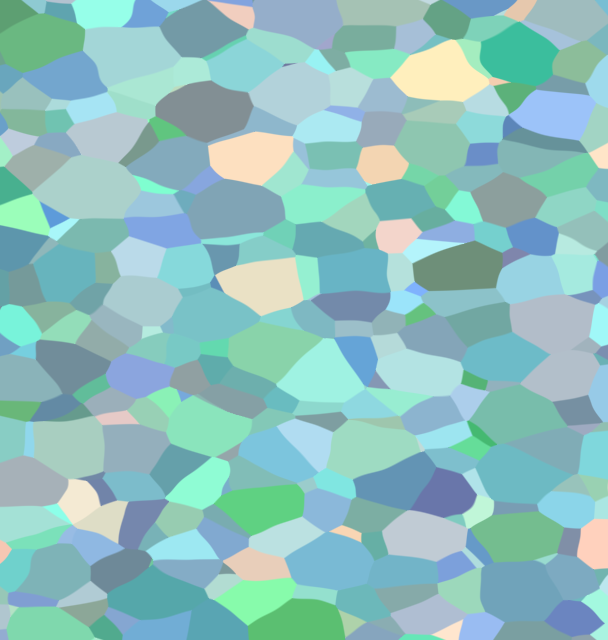
Reproduce this pattern procedurally as a Shadertoy shader.

```glsl
// Mosaic of flat pastel pebbles, wider than tall, in greens, teals and blues
// with a few peach ones. A weighted Voronoi (power) diagram gives cells of
// very unequal size; each cell takes a jittered tone from a weighted palette.

const float ROWS = 23.0;         // grid rows over the canvas height
const float STRETCH = 1.5;       // width of a grid cell over its height
const float MAX_WEIGHT = 1.25;   // extra reach of the largest cells
const float WEIGHT_SKEW = 2.6;   // higher means fewer large cells
const float WARP = 0.10;         // bend of the cell borders, in grid cells
const float WARP_FREQ = 1.3;     // bends per grid cell
const float EDGE_SOFT = 0.0016;  // half width of a border, in canvas heights
const float LIGHT_VARY = 0.15;   // spread of brightness between cells
const float HUE_VARY = 0.05;     // spread of each channel between cells
const vec2 SATURATION = vec2(0.45, 1.55);

const int TONES = 6;
const vec3 PALETTE[TONES] = vec3[TONES](
    vec3(0.55, 0.78, 0.79),   // aqua
    vec3(0.55, 0.71, 0.77),   // steel blue
    vec3(0.53, 0.82, 0.74),   // mint
    vec3(0.52, 0.65, 0.80),   // periwinkle
    vec3(0.47, 0.79, 0.60),   // leaf green
    vec3(0.98, 0.86, 0.77));  // peach
const float SHARES[TONES] = float[TONES](0.25, 0.22, 0.20, 0.15, 0.13, 0.05);

// Integer hash: three random values in 0..1 for a grid cell and a salt.
vec3 hash3(vec2 cell, int salt) {
    uvec3 v = uvec3(ivec3(ivec2(cell), salt)) * 1664525u + 1013904223u;
    v.x += v.y * v.z; v.y += v.z * v.x; v.z += v.x * v.y;
    v ^= v >> 16u;
    v.x += v.y * v.z; v.y += v.z * v.x; v.z += v.x * v.y;
    return vec3(v >> 8u) / 16777216.0;
}

// Smooth vector noise in -1..1.
vec2 noise2(vec2 p) {
    vec2 i = floor(p), f = fract(p);
    f = f * f * (3.0 - 2.0 * f);
    vec2 low = mix(hash3(i, 7).xy, hash3(i + vec2(1, 0), 7).xy, f.x);
    vec2 high = mix(hash3(i + vec2(0, 1), 7).xy, hash3(i + vec2(1, 1), 7).xy, f.x);
    return 2.0 * mix(low, high, f.y) - 1.0;
}

// Flat colour of one cell.
vec3 cellColor(vec2 cell) {
    vec3 pick = hash3(cell, 2);
    vec3 tint = hash3(cell, 3) - 0.5;

    // Choose a tone by its share
    int tone = 0;
    float total = SHARES[0];
    for (int i = 1; i < TONES; i++) {
        if (pick.x > total) tone = i;
        total += SHARES[i];
    }

    // Vary saturation, brightness and hue; peach stays pale
    vec3 base = PALETTE[tone];
    float vary = tone == TONES - 1 ? 0.35 : 1.0;
    float grey = dot(base, vec3(0.3, 0.59, 0.11));
    float saturation = mix(1.0, mix(SATURATION.x, SATURATION.y, pick.y), vary);
    vec3 color = mix(vec3(grey), base, saturation);
    color += vary * LIGHT_VARY * (2.0 * pick.z - 1.0) + 2.0 * HUE_VARY * tint;
    return clamp(color, 0.0, 1.0);
}

void mainImage(out vec4 fragColor, in vec2 fragCoord) {
    vec2 p = fragCoord / iResolution.y * ROWS / vec2(STRETCH, 1.0);
    p += WARP * noise2(p * WARP_FREQ);
    vec2 home = floor(p);

    // Find the two seeds with the smallest weighted distance
    float d1 = 1e5, d2 = 1e5;
    vec2 cell1 = home, cell2 = home, seed1 = p, seed2 = p;
    for (int y = -2; y <= 2; y++) {
        for (int x = -2; x <= 2; x++) {
            vec2 cell = home + vec2(x, y);
            vec3 rnd = hash3(cell, 1);
            vec2 seed = cell + rnd.xy;
            vec2 toSeed = seed - p;
            float d = dot(toSeed, toSeed) - MAX_WEIGHT * pow(rnd.z, WEIGHT_SKEW);
            if (d < d1) {
                d2 = d1; cell2 = cell1; seed2 = seed1;
                d1 = d; cell1 = cell; seed1 = seed;
            } else if (d < d2) {
                d2 = d; cell2 = cell; seed2 = seed;
            }
        }
    }

    // Distance to the border in canvas heights, then a soft blend across it
    vec2 across = (seed2 - seed1) / vec2(STRETCH, 1.0);
    float border = (d2 - d1) / (2.0 * max(length(across), 1e-4)) / ROWS;
    float soft = max(EDGE_SOFT, 0.7 / iResolution.y);
    float cover = smoothstep(-soft, soft, border);
    fragColor = vec4(mix(cellColor(cell2), cellColor(cell1), cover), 1.0);
}
```
